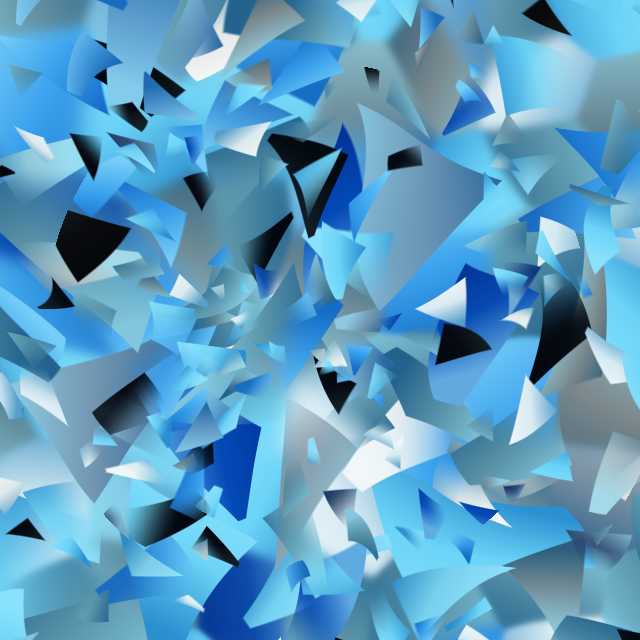
Reproduce this background procedurally as a three.js fragment shader.

```glsl
// Abstract field of blue, cyan, grey and white shards with black slivers.
// A soft-edged Voronoi ground is overlaid with four layers of curved,
// shaded triangles, many fading out on one side; a noise warp bends all edges.

varying vec2 vUv;

const vec3 CYAN  = vec3(0.42, 0.83, 0.97);
const vec3 MUTED = vec3(0.34, 0.57, 0.66);
const vec3 AZURE = vec3(0.22, 0.63, 0.93);
const vec3 PALE  = vec3(0.84, 0.92, 0.95);
const vec3 DEEP  = vec3(0.01, 0.29, 0.72);
const vec3 DARK  = vec3(0.02, 0.04, 0.07);
const vec3 SHADE = vec3(0.40, 0.68, 0.84);  // multiplier on the dim side
const vec3 GLOW  = vec3(0.62, 0.92, 1.00);  // tint on the lit side
const vec3 WARM  = vec3(1.05, 0.99, 0.96);  // cast of the greyed shards

const float FACETS = 6.5;        // ground cells across the canvas
const float SHARDS = 5.0;        // shard cells across, largest layer
const float LAYER_SCALE = 1.55;  // growth in count from layer to layer
const float EDGE = 0.0013;       // half width of a smoothed edge
const float WARP = 0.085;
const float WARP_FREQ = 3.6;

vec4 hash4(vec2 p) {
  vec4 q = fract(p.xyxy * vec4(0.1031, 0.1030, 0.0973, 0.1099));
  q += dot(q, q.wzxy + 33.33);
  return fract((q.xxyz + q.yzzw) * q.zywx);
}

// Smooth value noise, two independent channels
vec2 noise2(vec2 p) {
  vec2 i = floor(p), f = fract(p);
  f = f * f * (3.0 - 2.0 * f);
  vec2 low = mix(hash4(i).xy, hash4(i + vec2(1.0, 0.0)).xy, f.x);
  vec2 high = mix(hash4(i + vec2(0.0, 1.0)).xy, hash4(i + 1.0).xy, f.x);
  return mix(low, high, f.y);
}

vec2 direction(float turn) {
  return vec2(cos(turn * 6.2832), sin(turn * 6.2832));
}

// Palette entry by share, some greyed, shaded along t from -1 to 1
vec3 shardColor(float pick, float greying, float t) {
  vec3 c = pick < 0.27 ? CYAN : pick < 0.49 ? MUTED : pick < 0.71 ? AZURE
         : pick < 0.86 ? PALE : pick < 0.93 ? DEEP : DARK;
  vec3 grey = dot(c, vec3(0.3, 0.5, 0.2)) * WARM;
  c = mix(c, grey, 0.8 * pow(greying, 4.0));
  c = mix(c, c * SHADE, clamp(-t, 0.0, 1.0));
  float lift = pick < 0.93 ? 0.6 : 0.1;
  return mix(c, mix(GLOW, vec3(1.0), step(0.71, pick) * step(pick, 0.86)),
             lift * clamp(t, 0.0, 1.0));
}

// Voronoi ground whose borders vary from crisp to blurred
vec3 ground(vec2 p) {
  p *= FACETS;
  vec2 cell = floor(p);
  float sharpness = exp2(mix(2.5, 6.0, noise2(p * 0.4 + 7.0).x));
  vec3 sum = vec3(0.0);
  float total = 0.0;
  for (int y = -1; y <= 1; y++) {
    for (int x = -1; x <= 1; x++) {
      vec2 id = cell + vec2(float(x), float(y));
      vec4 h = hash4(id + 51.0);
      vec2 away = p - id - mix(vec2(0.15), vec2(0.85), h.xy);
      float weight = exp(-sharpness * (dot(away, away) - 0.4));
      float t = 1.2 * dot(away, direction(h.x * 7.0 + h.y));
      sum += weight * shardColor(h.z * 0.92, h.w, t);
      total += weight;
    }
  }
  return sum / total;
}

// Paints one layer of shards, one per grid cell, over the colour below
vec3 paintShards(vec3 below, vec2 p, float count, float layer, float density) {
  p *= count;
  vec2 cell = floor(p);
  for (int y = -1; y <= 1; y++) {
    for (int x = -1; x <= 1; x++) {
      vec2 id = cell + vec2(float(x), float(y));
      vec4 place = hash4(id + 17.0 * layer + 103.0);
      vec4 form = hash4(id + 29.0 * layer + 211.0);
      vec4 look = hash4(id + 41.0 * layer + 307.0);
      if (place.z > density) continue;

      // Local frame: rotated, squeezed and bent
      float radius = mix(0.65, 1.1, form.x);
      vec2 q = (p - id - mix(vec2(0.2), vec2(0.8), place.xy)) / radius;
      float disc = length(q) - 1.0;
      vec2 axis = direction(place.w);
      q = vec2(dot(q, axis), dot(q, vec2(-axis.y, axis.x)));
      float squeeze = mix(1.0, 2.4, form.y * form.y);
      q.y = q.y * squeeze + (form.z - 0.5) * 0.9 * q.x * q.x;

      // Triangle of three half planes, cut by the disc
      float d = disc;
      for (int k = 0; k < 3; k++) {
        float r = fract(form.w * (3.7 + 5.3 * float(k)));
        vec2 normal = direction((float(k) + 0.5 * (r - 0.5)) / 3.0);
        d = max(d, dot(q, normal) - mix(0.2, 0.55, r));
      }
      float blur = EDGE * count * squeeze / radius;
      float cover = smoothstep(blur, -blur, d);
      float fade = look.z < 0.45 ? 1.0 : smoothstep(-0.55, 0.3, q.x);
      float t = 1.5 * dot(q, direction(look.w));
      float pick = look.x * min(0.93 + 0.06 * layer, 1.05);
      below = mix(below, shardColor(pick, look.y, t), cover * fade);
    }
  }
  return below;
}

void main() {
  vec2 p = vUv + WARP * (noise2(vUv * WARP_FREQ + 3.0) - 0.5);
  vec3 color = ground(p);
  // Small shards thin out towards the borders
  float border = smoothstep(0.3, 0.65, length(vUv - 0.5));
  float count = SHARDS;
  for (int i = 0; i < 4; i++) {
    float layer = float(i);
    float density = mix(0.85 - 0.2 * layer, 0.6 - 0.19 * layer, border);
    color = paintShards(color, p + 0.37 * layer, count, layer, density);
    count *= LAYER_SCALE;
  }
  gl_FragColor = vec4(color, 1.0);
}
```
